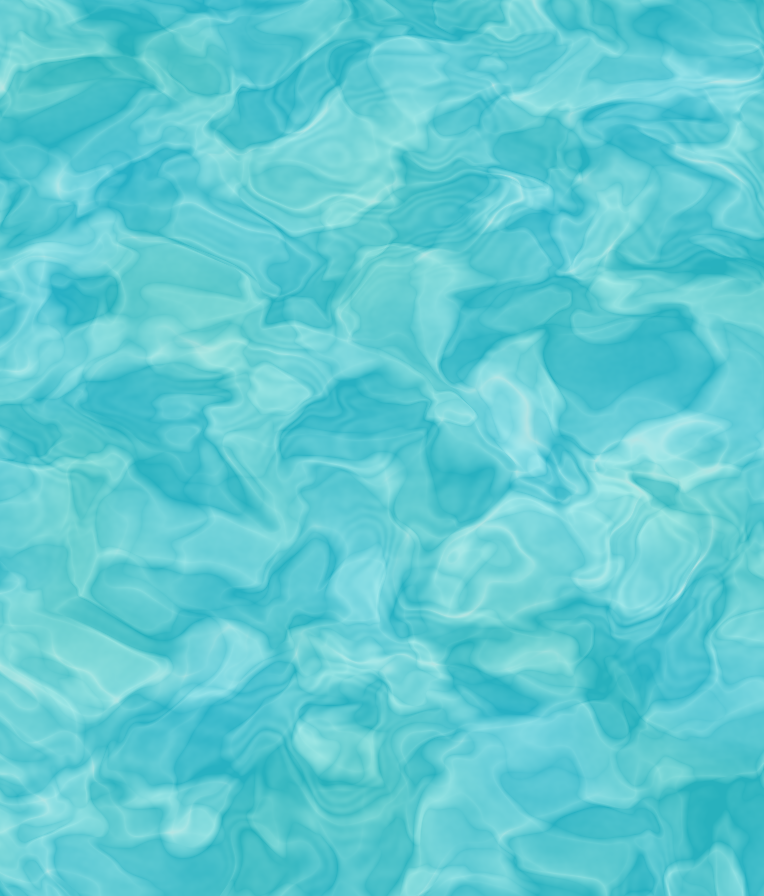
This texture is drawn by a Shadertoy shader. Its source:

```glsl
// Sunlit shallow water: pale and deep turquoise patches of a pool floor,
// bent by layered ripples. Noise contours give the patch edges, and thin
// exponential falloffs around them give bright caustic rims and dark creases.

#define PATCH_SCALE 7.6
#define DETAIL_SCALE 14.5
#define REFRACTION 1.0
#define BASE_TONE 0.47
#define PATCH_CONTRAST 0.34
#define RIM_LIGHT 0.34
#define CREASE_DARK 0.27
#define RIPPLE_LINES 0.085
#define GLINT 0.55
#define DEEP_COLOR vec3(0.21, 0.72, 0.77)
#define PALE_COLOR vec3(0.56, 0.88, 0.885)
#define GLINT_COLOR vec3(0.74, 0.88, 0.87)

// Integer hash to a unit gradient
vec2 gradientAt(vec2 cell) {
    uvec2 c = uvec2(ivec2(cell) + 4096);
    uint h = c.x * 73856093u ^ c.y * 19349663u;
    h = (h ^ (h >> 15)) * 2246822519u;
    h = (h ^ (h >> 13)) * 3266489917u;
    h ^= h >> 16;
    float angle = float(h & 65535u) / 65536.0 * 6.28318;
    return vec2(cos(angle), sin(angle));
}

// Gradient noise, about -0.7 to 0.7
float noise(vec2 p) {
    vec2 i = floor(p), f = p - i;
    vec2 u = f * f * f * (f * (f * 6.0 - 15.0) + 10.0);
    vec2 e = vec2(1.0, 0.0);
    float a = dot(gradientAt(i), f);
    float b = dot(gradientAt(i + e.xy), f - e.xy);
    float c = dot(gradientAt(i + e.yx), f - e.yx);
    float d = dot(gradientAt(i + e.xx), f - e.xx);
    return mix(mix(a, b, u.x), mix(c, d, u.x), u.y);
}

float fbm(vec2 p) {
    float sum = 0.0, amp = 1.0;
    for (int i = 0; i < 4; i++) {
        sum += amp * noise(p);
        p = mat2(0.8, 0.6, -0.6, 0.8) * p * 2.03 + 7.3;
        amp *= 0.5;
    }
    return sum;
}

// Bends the view by ripples of decreasing size
vec2 refractRipples(vec2 p) {
    float freq = 5.2, amp = 0.085;
    for (int i = 0; i < 3; i++) {
        vec2 q = p * freq + float(i) * 17.0;
        p += REFRACTION * amp * vec2(noise(q), 0.8 * noise(q + 43.7));
        freq *= 2.4;
        amp *= 0.40;
    }
    return p;
}

// Thin line where a field crosses zero
float contour(float field, float width) {
    return exp(-abs(field) / width);
}

void mainImage(out vec4 fragColor, in vec2 fragCoord) {
    vec2 p = fragCoord / iResolution.y;
    p.y += 0.2 * p.y * p.y; // slight perspective toward the top
    vec2 w = refractRipples(p);

    // Fields whose contours outline the patches
    float large = noise(w * PATCH_SCALE + 3.1) + 0.24 * noise(w * 20.0);
    float small = noise(w * DETAIL_SCALE + 61.0) + 0.22 * noise(w * 36.0 + 9.0);
    float web = noise(w * vec2(6.4, 7.4) + 29.0) + 0.28 * noise(p * 17.0 + 5.0);
    float broad = fbm(p * 3.0 + 81.0);
    float region = smoothstep(-0.15, 0.35, noise(p * 3.6 + 53.0) + 0.25 * p.y);

    // Flat patches and soft shading
    float tone = BASE_TONE;
    tone += PATCH_CONTRAST * (smoothstep(-0.10, 0.08, large) - 0.5);
    tone += 0.6 * PATCH_CONTRAST * (smoothstep(-0.11, 0.11, small) - 0.5);
    tone += 0.34 * broad + 0.24 * fbm(w * 11.0 + 15.0);

    // Caustic rims with dark creases beside them
    float rim = contour(large - 0.07, 0.045);
    float thread = contour(web, 0.034) * smoothstep(-0.3, 0.3, broad + 0.1);
    tone += RIM_LIGHT * (0.65 * rim + 0.85 * thread);
    tone += 0.35 * RIM_LIGHT * contour(small - 0.09, 0.05);
    tone -= CREASE_DARK * contour(large + 0.06, 0.032);
    tone -= 0.6 * CREASE_DARK * contour(small + 0.06, 0.04);
    tone -= 0.6 * CREASE_DARK * contour(web - 0.11, 0.03);

    // Nested ripple lines, strongest near the top, and faint grain
    tone += RIPPLE_LINES * region * sin(web * 46.0 + 5.0 * broad);
    tone += 0.07 * noise(w * 48.0 + 33.0) + 0.05 * noise(p * 110.0);

    // Turquoise ramp with small hue drift and rare warm glints
    vec3 color = mix(DEEP_COLOR, PALE_COLOR, clamp(tone, -0.15, 1.2));
    color.b += 0.045 * noise(w * 6.0 + 97.0);
    float sparkle = thread * rim + 0.3 * thread * smoothstep(0.75, 1.1, tone);
    color = mix(color, GLINT_COLOR, GLINT * clamp(sparkle, 0.0, 1.0));
    color.r += 0.08 * sparkle * noise(w * 20.0 + 11.0);
    fragColor = vec4(clamp(color, 0.0, 1.0), 1.0);
}
```
